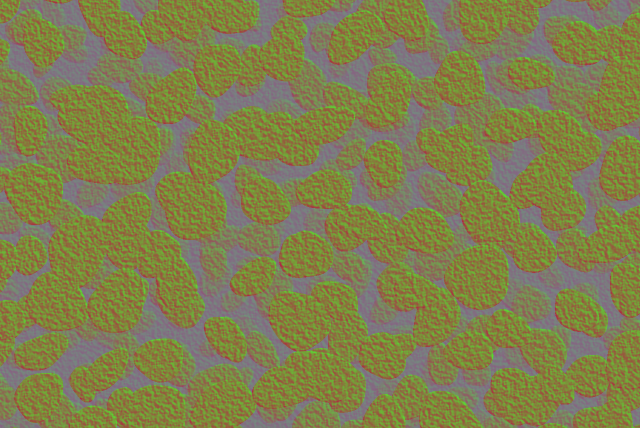
Write a WebGL 2 fragment shader that draws this texture.

```glsl
#version 300 es
precision highp float;

uniform vec2 u_resolution;
out vec4 fragColor;

const float TAU = 6.2831853;
const vec2 LIGHT_AXIS = vec2(0.66, 0.75);

vec3 hash3(vec2 p) {
    vec3 q = fract(p.xyx * vec3(0.1031, 0.1030, 0.0973));
    q += dot(q, q.yxz + 33.33);
    return fract((q.xxy + q.yzz) * q.zyx);
}

float valueNoise(vec2 p) {
    vec2 i = floor(p), f = fract(p);
    f = f * f * (3.0 - 2.0 * f);
    float low = mix(hash3(i).x, hash3(i + vec2(1, 0)).x, f.x);
    float high = mix(hash3(i + vec2(0, 1)).x, hash3(i + vec2(1, 1)).x, f.x);
    return mix(low, high, f.y);
}

mat2 rotation(float angle) {
    float c = cos(angle), s = sin(angle);
    return mat2(c, s, -s, c);
}

// Normalised radius of a lumpy ellipse: 1 on its outline.
float pebbleRadius(vec2 p, vec2 axes, vec3 shape) {
    vec2 q = p / axes;
    float angle = atan(q.y, q.x);
    float lumps = 0.05 * sin(2.0 * angle + TAU * shape.x)
                + 0.06 * sin(3.0 * angle + TAU * shape.y)
                + 0.02 * sin(5.0 * angle + TAU * shape.z);
    return length(q) * (1.0 + lumps);
}

// Uppermost pebble of one scattered layer; buried pebbles slope more softly.
float pebbleLayer(vec2 p, float size, vec2 levels, float turn, float seed) {
    vec2 g = rotation(turn) * p / size + seed;
    vec2 cell = floor(g);
    float height = 0.0, topLevel = 0.0;
    for (int y = -1; y <= 1; y++) {
        for (int x = -1; x <= 1; x++) {
            vec2 id = cell + vec2(x, y);
            vec3 place = hash3(id + 71.0);
            vec3 form = hash3(id + 193.0);
            vec3 shape = hash3(id + 317.0);
            vec2 centre = id + 0.5 + 0.42 * (place.xy - 0.5);
            centre.x += 0.5 * (mod(id.y, 2.0) - 0.5);
            float major = mix(0.36, 0.58, form.x * form.x);
            vec2 axes = major * vec2(1.0, mix(0.58, 0.96, form.y));
            float r = pebbleRadius(rotation(TAU * form.z) * (g - centre), axes, shape);
            float level = mix(levels.x, levels.y, place.z);
            if (r < 1.0 && level > topLevel) {
                topLevel = level;
                float drop = mix(0.32, 0.04, level);
                height = level - drop * (1.0 - sqrt(1.0 - pow(r, 5.0)));
            }
        }
    }
    return height;
}

// Layers lie over each other from the ground up.
float pebbleHeight(vec2 p) {
    float top = pebbleLayer(p, 0.150, vec2(0.80, 1.02), -0.25, 11.0);
    if (top > 0.0) return top;
    float middle = pebbleLayer(p, 0.118, vec2(0.46, 0.78), 0.4, 23.0);
    if (middle > 0.0) return middle;
    float low = pebbleLayer(p, 0.092, vec2(0.26, 0.46), 0.9, 40.0);
    return max(low, 0.04 + 0.08 * valueNoise(p * 24.0));
}

// Fine rough stone surface.
float grain(vec2 p) {
    return 0.55 * valueNoise(p * 150.0)
         + 0.45 * valueNoise(rotation(0.7) * p * 250.0 + 17.0)
         + 0.30 * valueNoise(rotation(0.3) * p * 70.0 + 9.0);
}

// Tint by height, then a red-to-green relief along the light axis.
vec3 shade(vec2 p) {
    vec2 offset = 0.0021 * LIGHT_AXIS;
    float behind = pebbleHeight(p - offset);
    float ahead = pebbleHeight(p + offset);
    float lift = smoothstep(0.05, 0.78, max(behind, ahead));
    float rim = 0.65 * tanh(9.0 * (behind - ahead));
    float rough = tanh(3.2 * (grain(p - offset) - grain(p + offset)));
    float relief = (rim + rough) * mix(0.35, 1.0, lift);
    vec3 base = mix(vec3(0.49, 0.465, 0.505), vec3(0.513, 0.513, 0.228), lift);
    return base + relief * vec3(-0.105, 0.215, -0.02);
}

void main() {
    vec3 colour = vec3(0.0);
    for (int i = 0; i < 4; i++) {
        vec2 sub = vec2(i % 2, i / 2) * 0.5 - 0.25;
        colour += shade((gl_FragCoord.xy + sub) / u_resolution.y);
    }
    fragColor = vec4(colour * 0.25, 1.0);
}
```
